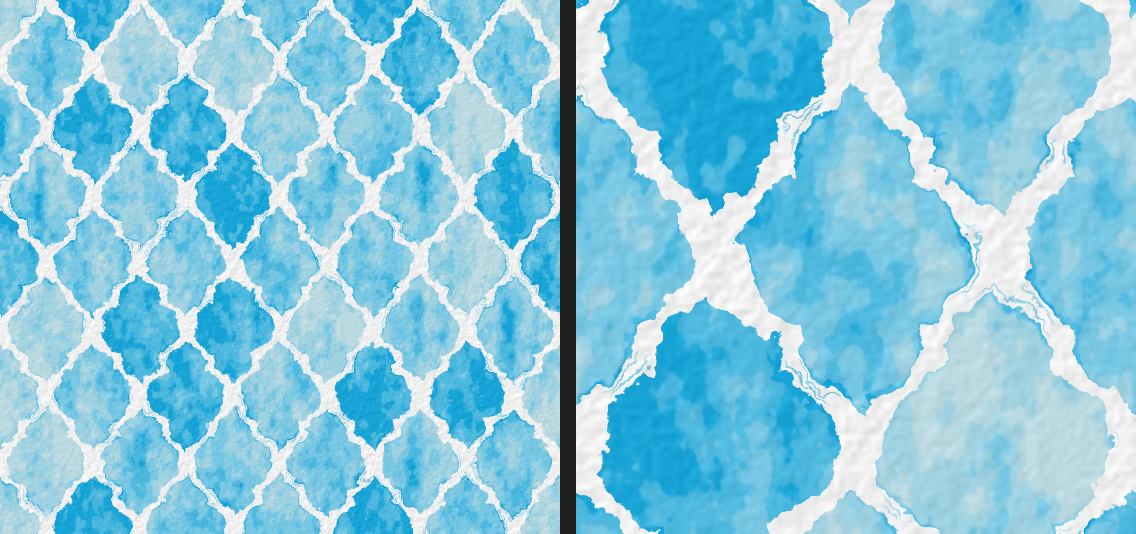
Left: the whole. Right: its middle third, enlarged.
This pattern is drawn by a WebGL 2 fragment shader. Its source:

```glsl
#version 300 es
precision highp float;
// Watercolour quatrefoil trellis: blue washes on embossed white paper.

uniform vec2 u_resolution;
out vec4 fragColor;

// Layout: the canvas is REPEATS cells, each holding two staggered foils.
const vec2 REPEATS = vec2(6.0, 4.0);
const vec2 CELL = vec2(128.0, 183.0);
const vec2 ORIGIN = vec2(0.5, 0.536);

// Foil shape, in the same units as CELL.
const float LOBE_OFFSET = 18.0;
const float LOBE_RADIUS = 35.0;
const float STEM_HALF = 26.5;
const float TIP_HEIGHT = 75.0;
const float OGEE = 2.5;

// Hand-painted edge.
const float WOBBLE = 9.0;
const float FRAY = 8.0;
const float STRAY_OFFSET = 2.6;
const float STRAY_HALF = 0.5;

// Pigment: tone 0 is the palest wash, 1 the deepest.
const float PALE_TONE = 0.15;
const float MID_TONE = 0.47;
const float DARK_TONE = 0.83;
const float PALE_SHARE = 0.19;
const float DARK_FROM = 0.72;
const float WASH_AMOUNT = 0.85;
const float MOTTLE_AMOUNT = 0.75;
const float RIM_AMOUNT = 0.45;
const float GRAIN = 0.16;

const vec3 PAPER = vec3(0.937, 0.937, 0.937);
const vec3 MIST = vec3(0.73, 0.85, 0.88);
const vec3 HAZE = vec3(0.62, 0.82, 0.88);
const vec3 SKY = vec3(0.47, 0.78, 0.89);
const vec3 AZURE = vec3(0.30, 0.72, 0.87);
const vec3 CERULEAN = vec3(0.09, 0.64, 0.84);

float hash(vec2 p) {
    vec3 h = fract(p.xyx * 0.1031);
    h += dot(h, h.yzx + 33.33);
    return fract((h.x + h.y) * h.z);
}

// Value noise with a whole number of periods across the canvas.
float noise(vec2 uv, vec2 period, float seed) {
    vec2 p = uv * period, i = floor(p), f = fract(p);
    f = f * f * (3.0 - 2.0 * f);
    vec2 a = mod(i, period), b = mod(i + 1.0, period);
    return mix(mix(hash(a + seed), hash(vec2(b.x, a.y) + seed), f.x),
               mix(hash(vec2(a.x, b.y) + seed), hash(b + seed), f.x), f.y);
}

float fbm(vec2 uv, vec2 period, float seed) {
    float sum = 0.0, weight = 0.533;
    for (int octave = 0; octave < 4; octave++) {
        sum += weight * noise(uv, period, seed);
        period *= 2.0;
        weight *= 0.5;
        seed += 19.0;
    }
    return sum;
}

// Signed distance to a foil: two side lobes joined to a pointed stem.
float foil(vec2 q) {
    q = abs(q);
    float lobe = length(q - vec2(min(q.x, LOBE_OFFSET), 0.0)) - LOBE_RADIUS;
    float roof = q.x + q.y - TIP_HEIGHT + OGEE * sin(min(q.x / STEM_HALF, 1.0) * 6.2832);
    return min(lobe, max(q.x - STEM_HALF, roof * 0.7071));
}

float paperHeight(vec2 uv) {
    return 0.6 * noise(uv, vec2(130.0, 124.0), 7.0) + 0.4 * noise(uv, vec2(270.0, 257.0), 31.0);
}

vec3 pigment(float tone) {
    float t = clamp(tone, 0.0, 1.0) * 4.0;
    t = mix(t, floor(t) + smoothstep(0.3, 0.7, fract(t)), 0.7);  // pooled patches
    vec3 c = mix(MIST, HAZE, clamp(t, 0.0, 1.0));
    c = mix(c, SKY, clamp(t - 1.0, 0.0, 1.0));
    c = mix(c, AZURE, clamp(t - 2.0, 0.0, 1.0));
    return mix(c, CERULEAN, clamp(t - 3.0, 0.0, 1.0));
}

void main() {
    vec2 uv = gl_FragCoord.xy / u_resolution;
    vec2 size = REPEATS * CELL;
    float aa = 0.8 * size.x / u_resolution.x;

    // Wobble and fray the outline.
    vec2 coarse = vec2(48.0, 46.0), fine = vec2(150.0, 143.0);
    vec2 p = uv * size;
    p += WOBBLE * (vec2(noise(uv, coarse, 3.0), noise(uv, coarse, 57.0)) - 0.5);
    p += FRAY * (vec2(fbm(uv, fine, 11.0), fbm(uv, fine, 83.0)) - 0.5);

    // Nearest foil of the two staggered lattices.
    float d = 1e5;
    vec2 local = vec2(0.0);
    int index = 0;
    for (int k = 0; k < 2; k++) {
        vec2 c = p / CELL - ORIGIN - 0.5 * float(k);
        vec2 i = floor(c + 0.5), q = (c - i) * CELL;
        float dist = foil(q);
        if (dist < d) {
            d = dist;
            local = q;
            ivec2 id = ivec2(mod(i, REPEATS) + 0.5);
            index = id.x + 6 * id.y + 24 * k;
        }
    }

    // Each foil gets its own depth, slope and streak from a shuffled rank.
    float rank = (float(index * (6 * index + 5) % 48) + 0.5) / 48.0;
    float vary = hash(vec2(float(index), 5.0));
    float isMid = step(PALE_SHARE, rank) * step(rank, DARK_FROM);
    float tone = rank < PALE_SHARE ? PALE_TONE : (rank < DARK_FROM ? MID_TONE : DARK_TONE);
    float streakX = (local.x - 24.0 * (vary - 0.5)) / 9.0;
    float streak = exp(-streakX * streakX) * smoothstep(65.0, 20.0, abs(local.y));
    tone += isMid * step(0.6, fract(rank * 7.0)) * (0.42 * streak - 0.08);
    tone += 0.2 * (vary - 0.5) * local.y / TIP_HEIGHT;
    tone += WASH_AMOUNT * (fbm(uv, vec2(34.0, 13.0), 41.0) - 0.5);
    tone += MOTTLE_AMOUNT * (fbm(uv, vec2(72.0, 54.0), 67.0) - 0.5);

    // Pigment gathers along parts of the rim; a stray line escapes it.
    float patchy = noise(uv, vec2(30.0, 28.0), 97.0);
    tone += RIM_AMOUNT * smoothstep(-3.5, -0.5, d) * smoothstep(0.35, 0.75, patchy);
    float body = 1.0 - smoothstep(-aa, aa, d);
    float stray = 1.0 - smoothstep(STRAY_HALF - aa, STRAY_HALF + aa, abs(d - STRAY_OFFSET));
    stray *= 0.6 * smoothstep(0.65, 0.8, patchy);

    // Paper relief lit from the upper left.
    float relief = paperHeight(uv) - paperHeight(uv + vec2(-1.6, 1.6) / size);
    vec3 color = mix(PAPER, pigment(tone), max(body, stray));
    color += relief * GRAIN * mix(1.0, 0.65, body);
    fragColor = vec4(clamp(color, 0.0, 1.0), 1.0);
}
```
